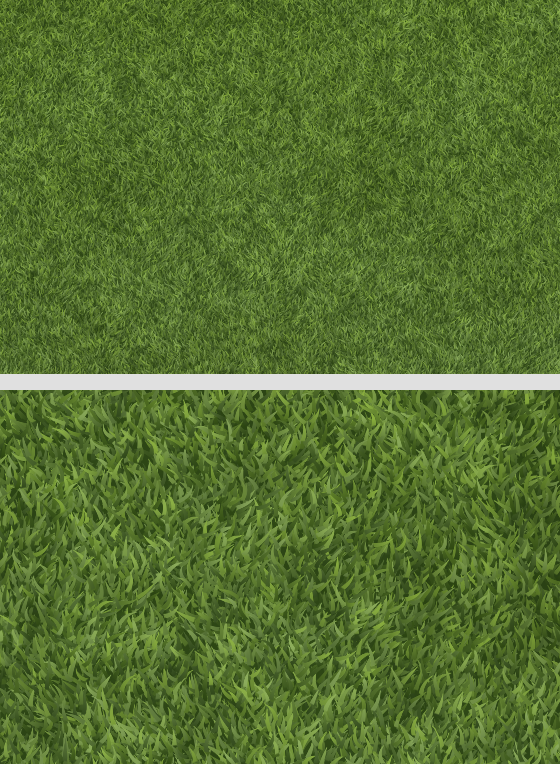
Top: the whole. Bottom: its middle third, enlarged.
A Shadertoy shader for this texture:

```glsl
// Dense short turf seen from above: layered cells each hold one tapered, bent
// blade. Lower layers are darker; smooth noise varies the lean, clumping and
// broad patches of tone.

vec3 hash3(vec3 p) {
    p = fract(p * vec3(0.1031, 0.1030, 0.0973));
    p += dot(p, p.yxz + 33.33);
    return fract((p.xxy + p.yxx) * p.zyx);
}

float valueNoise(vec2 p) {
    vec2 cell = floor(p);
    vec2 f = fract(p);
    f = f * f * (3.0 - 2.0 * f);
    float a = hash3(vec3(cell, 71.0)).x;
    float b = hash3(vec3(cell + vec2(1.0, 0.0), 71.0)).x;
    float c = hash3(vec3(cell + vec2(0.0, 1.0), 71.0)).x;
    float d = hash3(vec3(cell + vec2(1.0, 1.0), 71.0)).x;
    return mix(mix(a, b, f.x), mix(c, d, f.x), f.y);
}

// Dark to light green; greyness shifts fresh yellow-green to a cooler shade.
vec3 grassColor(float tone, float greyness) {
    vec3 fresh = mix(vec3(0.17, 0.27, 0.065), vec3(0.485, 0.62, 0.215), tone);
    vec3 dull = mix(vec3(0.18, 0.27, 0.10), vec3(0.49, 0.605, 0.325), tone);
    return mix(fresh, dull, greyness);
}

// Coverage in x, height along the blade from root to tip in y.
vec2 blade(vec2 p, float angle, float halfLength, float bend, float pixel) {
    float s = sin(angle);
    float c = cos(angle);
    p = vec2(c * p.x - s * p.y, s * p.x + c * p.y);
    float along = p.y / halfLength;
    float side = abs(p.x - bend * (along * along - 0.3));
    float width = 0.0021 * sqrt(clamp(1.0 - 0.55 * (along + 1.0), 0.05, 1.0));
    float cover = 1.0 - smoothstep(width - 0.5 * pixel, width + 0.5 * pixel, side);
    cover *= 1.0 - smoothstep(-pixel, pixel, abs(p.y) - halfLength);
    return vec2(cover, clamp(0.5 + 0.5 * along, 0.0, 1.0));
}

void mainImage(out vec4 fragColor, in vec2 fragCoord) {
    vec2 uv = fragCoord / iResolution.y;
    float pixel = 1.0 / iResolution.y;

    // Slow fields: shared lean, clumps of tufts and broad worn patches
    float lean = 1.3 * (valueNoise(uv * 13.0) - 0.5);
    float clump = valueNoise(uv * 34.0) + 0.6 * valueNoise(uv * 70.0 + 9.0) - 0.8;
    float patches = valueNoise(uv * 4.0 + 3.0) + 0.5 * valueNoise(uv * 9.0) - 0.75;

    vec3 color = grassColor(0.0, 0.5);

    // Blades, painted from the bottom layer up
    for (int layer = 0; layer < 6; layer++) {
        float level = float(layer) / 5.0;
        vec2 grid = uv / 0.011 + vec2(0.37, 0.61) * float(layer);
        vec2 home = floor(grid);
        for (int y = -1; y <= 1; y++) {
            for (int x = -1; x <= 1; x++) {
                vec2 cell = home + vec2(x, y);
                vec3 place = hash3(vec3(cell, float(layer) + 1.0));
                vec3 look = hash3(vec3(cell + 0.5, float(layer) + 21.0));
                vec2 offset = (grid - cell - place.xy) * 0.011;
                float angle = lean + (place.z - 0.5) * (1.5 + 0.7 * uv.y);
                float halfLength = mix(0.006, 0.0105, look.x);
                float bend = 0.005 * (fract(look.x * 17.0) - 0.5);
                vec2 shape = blade(offset, angle, halfLength, bend, pixel);
                float tone = 0.88 * look.y + 0.3 * level - 0.07;
                tone += 0.35 * (shape.y - 0.5) + 0.22 * clump;
                float greyness = look.z + 0.25 * patches + 0.15 - 0.3 * uv.y;
                vec3 tint = grassColor(clamp(tone, 0.0, 1.1), clamp(greyness, 0.0, 1.0));
                color = mix(color, tint, shape.x);
            }
        }
    }

    // Broad light and shade
    color *= 1.0 + 0.07 * patches + 0.08 * clump;
    fragColor = vec4(color, 1.0);
}
```
